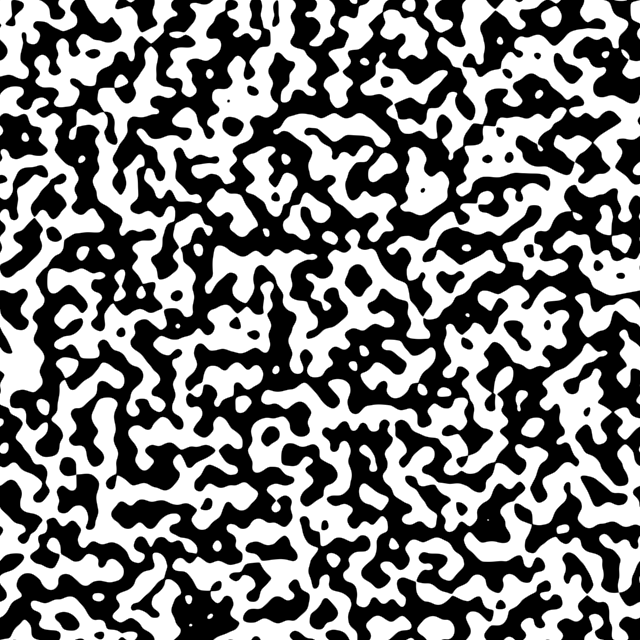
Write a three.js fragment shader that draws this texture.

```glsl
// Tiling black and white labyrinth of blobs, cut from gradient noise.
#define FINE_CELLS 33.0    // noise cells across the tile, whole number
#define BROAD_CELLS 15.0   // cells of the layer that varies the density
#define BROAD_WEIGHT 0.35
#define THRESHOLD 0.0      // higher gives more black
#define EDGE_WIDTH 0.002   // width of the soft edge, in tile units
#define SLOPE_STEP 0.0005  // sampling step for the slope
#define MIN_SLOPE 1.5      // keeps saddle points crisp
#define SEED 17.0
#define INK vec3(0.0)
#define PAPER vec3(1.0)

varying vec2 vUv;

vec2 hash2(vec2 p) {
  vec3 q = fract(p.xyx * vec3(0.1031, 0.1030, 0.0973));
  q += dot(q, q.yzx + 33.33);
  return fract((q.xx + q.yz) * q.zy);
}

// Unit gradient of a lattice point, wrapped to the period
vec2 latticeGradient(vec2 cell, float period) {
  vec2 wrapped = floor(mod(cell + 0.5, period));
  return normalize(hash2(wrapped + SEED + period) - 0.5 + 1e-5);
}

float cornerValue(vec2 cell, vec2 local, vec2 corner, float period) {
  return dot(latticeGradient(cell + corner, period), local - corner);
}

// Gradient noise that repeats over the unit square
float wrappedNoise(vec2 uv, float period) {
  vec2 p = uv * period;
  vec2 cell = floor(p);
  vec2 f = p - cell;
  vec2 blend = f * f * f * (f * (f * 6.0 - 15.0) + 10.0);
  float low = mix(cornerValue(cell, f, vec2(0.0, 0.0), period),
                  cornerValue(cell, f, vec2(1.0, 0.0), period), blend.x);
  float high = mix(cornerValue(cell, f, vec2(0.0, 1.0), period),
                   cornerValue(cell, f, vec2(1.0, 1.0), period), blend.x);
  return mix(low, high, blend.y);
}

float field(vec2 uv) {
  return wrappedNoise(uv, FINE_CELLS)
       + BROAD_WEIGHT * wrappedNoise(uv, BROAD_CELLS) - THRESHOLD;
}

void main() {
  // Dividing height by slope approximates the distance to the contour
  vec2 stepX = vec2(SLOPE_STEP, 0.0);
  vec2 stepY = stepX.yx;
  vec2 slope = vec2(field(vUv + stepX) - field(vUv - stepX),
                    field(vUv + stepY) - field(vUv - stepY)) / (2.0 * SLOPE_STEP);
  float signedDistance = field(vUv) / max(length(slope), MIN_SLOPE);

  // Linear ramp across the edge
  float coverage = clamp(0.5 + signedDistance / EDGE_WIDTH, 0.0, 1.0);
  gl_FragColor = vec4(mix(INK, PAPER, coverage), 1.0);
}
```
